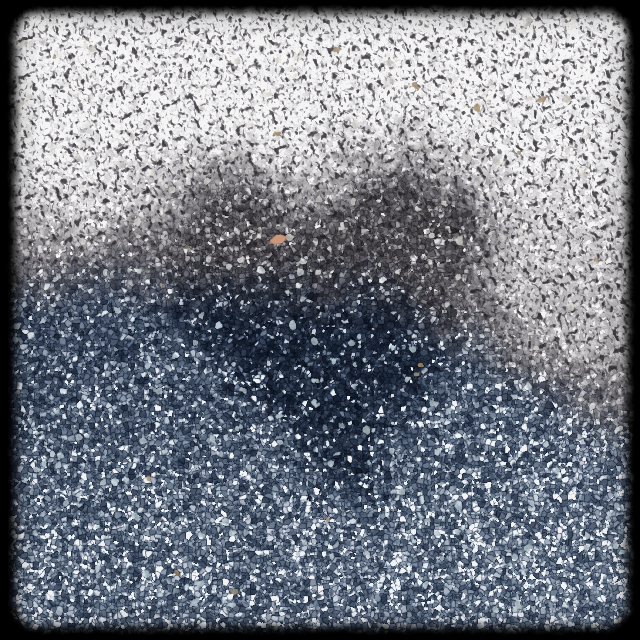
Reproduce this texture procedurally as a WebGL 2 fragment shader.

```glsl
#version 300 es
precision highp float;
// Sunlit and shaded asphalt with a heart-shaped damp stain inside a soft black frame.

uniform vec2 u_resolution;
out vec4 fragColor;

vec2 hash2(vec2 p) {
  vec3 q = fract(p.xyx * vec3(0.1031, 0.103, 0.0973));
  q += dot(q, q.yzx + 33.33);
  return fract((q.xx + q.yz) * q.zy);
}

float gradientNoise(vec2 p) {
  vec2 cell = floor(p), f = fract(p);
  vec2 w = f * f * f * (f * (f * 6.0 - 15.0) + 10.0);
  float corner[4];
  for (int k = 0; k < 4; k++) {
    vec2 o = vec2(k & 1, k >> 1);
    float angle = 6.2832 * hash2(cell + o).x;
    corner[k] = dot(vec2(cos(angle), sin(angle)), f - o);
  }
  return mix(mix(corner[0], corner[1], w.x), mix(corner[2], corner[3], w.x), w.y);
}

float fbm(vec2 p) {
  float sum = 0.0, amp = 0.6;
  for (int k = 0; k < 4; k++) {
    sum += amp * gradientNoise(p);
    p = mat2(1.6, 1.2, -1.2, 1.6) * p + 7.3;
    amp *= 0.5;
  }
  return sum;
}

// Voronoi stones: x = distance to gap, y and z = random values, w = distance to centre
vec4 stones(vec2 p) {
  vec2 cell = floor(p), id = vec2(0.0);
  float first = 9.0, second = 9.0;
  for (int j = -1; j <= 1; j++)
    for (int i = -1; i <= 1; i++) {
      vec2 c = cell + vec2(i, j);
      float d = length(c + 0.1 + 0.8 * hash2(c) - p);
      if (d < first) { second = first; first = d; id = c; }
      else second = min(second, d);
    }
  return vec4(second - first, hash2(id + 71.7), first);
}

// Brightness of one layer of gravel: mostly mid grey, a few bright chips, dark gaps
float gravel(vec2 p) {
  vec4 s = stones(p);
  float tone = 0.15 + 0.34 * s.y + 0.48 * pow(s.y, 7.0);
  return tone * mix(0.5, 1.0, smoothstep(0.0, 0.35, s.x));
}

float heartDistance(vec2 p) {
  float lobes = min(length(p - vec2(0.36, 0.605)) - 0.115, length(p - vec2(0.625, 0.62)) - 0.125);
  float wedge = max(dot(p, vec2(-0.783, -0.622)) + 0.54, dot(p, vec2(0.88, -0.47)) - 0.4);
  wedge = max(wedge, max(max(p.y - 0.67, 0.225 - p.y), abs(p.x - 0.495) - 0.22));
  return min(lobes, wedge);
}

float roundedBox(vec2 p, vec2 halfSize, float radius) {
  vec2 q = abs(p) - halfSize + radius;
  return length(max(q, 0.0)) + min(max(q.x, q.y), 0.0) - radius;
}

void main() {
  vec2 uv = gl_FragCoord.xy / u_resolution;
  float cloud = fbm(uv * 9.0);
  float rough = fbm(uv * 55.0);
  vec2 bent = uv + 0.005 * vec2(rough, fbm(uv * 80.0 + 19.0));

  // Shadow boundary, level on the left and sinking to the right
  float edgeY = 0.575 - 0.24 * smoothstep(0.5, 1.05, uv.x);
  float height = uv.y - edgeY + 0.05 * cloud + 0.05 * rough;
  float sun = smoothstep(-0.09, 0.05, height);
  float penumbra = 1.0 - smoothstep(-0.02, 0.12, height);
  float heart = heartDistance(uv) + 0.06 * cloud + 0.05 * rough;
  float wet = 1.0 - smoothstep(-0.05, 0.045, heart);

  // Mixed gravel, shared by light and shade
  float grain = mix(gravel(bent * 115.0), gravel(bent * 190.0 + 40.0),
                    smoothstep(-0.2, 0.2, gradientNoise(uv * 70.0)));
  float chips = smoothstep(0.42, 0.75, grain);

  // Shade: blue, brighter toward the bottom right, bright chips stay visible when damp
  float gain = mix(1.0, 1.5, 1.0 - smoothstep(0.08, 0.55, uv.y)) + 0.2 * smoothstep(0.5, 1.0, uv.x);
  float soak = mix(1.0, mix(0.48, 0.9, chips), wet);
  float shadeValue = clamp(grain * gain * soak + 0.1 * rough + 0.025, 0.025, 0.95);
  vec3 shade = pow(vec3(shadeValue), vec3(1.2, 1.03, 0.82));

  // Sunlight: pale surface with small slanted crevices, gravelly in the penumbra
  vec2 slant = mat2(1.0, -0.35, 0.45, 0.8) * bent;
  float pits = smoothstep(0.12, 0.46, gradientNoise(slant * 105.0) + 0.25 * gradientNoise(bent * 230.0));
  pits = max(pits, 0.65 * smoothstep(0.1, 0.42, gradientNoise(slant * 180.0 + 31.0)));
  float dry = mix(0.77, 0.97, smoothstep(0.5, 0.85, uv.y)) + 0.45 * (grain - 0.3) + 0.18 * rough;
  dry *= mix(0.8, 1.0, smoothstep(0.0, 0.1, heart)) * (1.0 - 0.68 * pits);
  float damp = (0.07 + 0.92 * grain) * (1.0 - 0.35 * pits);
  float shadedDry = (0.14 + 0.95 * grain) * (1.0 - 0.35 * pits);
  float litValue = clamp(mix(mix(dry, shadedDry, 0.85 * penumbra), damp, 0.92 * wet), 0.03, 0.96);
  vec3 lit = pow(vec3(litValue), vec3(1.0, 1.03, 0.98));
  vec3 color = mix(shade, lit, sun);

  // Scattered larger pebbles, mostly white, very few tan
  vec4 pebble = stones(bent * 50.0 + 5.0);
  float size = 0.06 + 0.2 * pebble.z;
  float cover = step(0.82, pebble.y) * (1.0 - smoothstep(size - 0.06, size + 0.05, pebble.w + 0.5 * rough));
  vec3 pebbleColor = mix(vec3(0.78, 0.85, 0.88), vec3(0.92, 0.9, 0.88), sun);
  pebbleColor = mix(pebbleColor, vec3(0.72, 0.62, 0.48), step(0.993, pebble.y));
  color = mix(color, pebbleColor * (0.95 + 0.4 * rough), 0.85 * cover);

  // One terracotta chip in the stain
  vec2 chip = mat2(0.96, -0.28, 0.28, 0.96) * (bent - vec2(0.434, 0.626));
  color = mix(color, vec3(0.8, 0.59, 0.48), 1.0 - smoothstep(0.7, 1.1, length(chip / vec2(0.014, 0.007))));

  // Black frame with a feathered inner edge
  float frame = roundedBox(uv - vec2(0.502, 0.5), vec2(0.485, 0.487), 0.045) + 0.006 * rough;
  color *= 1.0 - smoothstep(-0.02, 0.006, frame);
  color *= 1.0 - 0.15 * smoothstep(-0.05, 0.0, frame);
  fragColor = vec4(color, 1.0);
}
```
